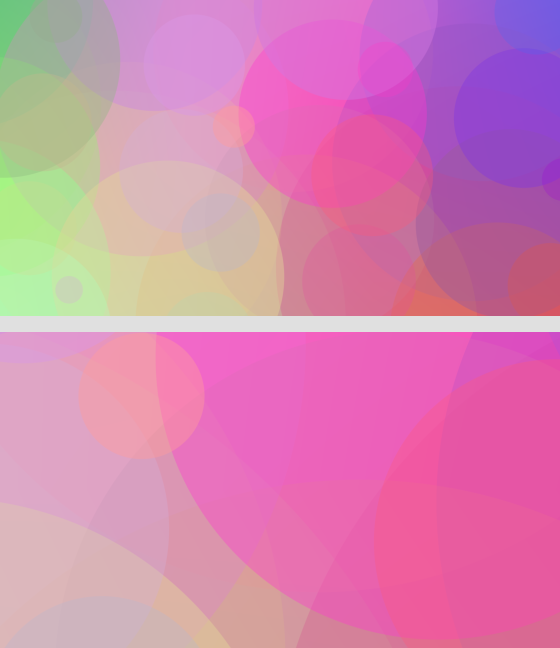
Top, the full canvas; bottom, a detail of the centre.
This background is drawn by a Shadertoy shader. Its source:

```glsl
// Overlapping translucent discs, from wide washes down to small dots.
// A coarse colour field tints each disc at its centre; an even, hashed
// scatter places the discs and layered sines shift their hues.

const int   DISC_COUNT    = 38;
const float RADIUS_LARGE  = 0.62;   // in canvas heights
const float RADIUS_SMALL  = 0.045;
const float SIZE_FALLOFF  = 0.75;
const float RADIUS_JITTER = 0.25;
const float ALPHA_MIN     = 0.24;
const float ALPHA_MAX     = 0.50;
const float HUE_JITTER    = 0.13;
const float INK_CONTRAST  = 1.25;
const float MARGIN        = 0.10;   // scatter beyond the canvas border
const vec3  MID_TONE      = vec3(0.77, 0.54, 0.69);
const vec2  SCATTER_STEP  = vec2(0.7549, 0.5698);
const float TAU           = 6.28319;

// Colour field, bottom row first, left to right
const int COLS = 4;
const int ROWS = 3;
const vec3 FIELD[12] = vec3[12](
    vec3(0.79, 0.90, 0.66), vec3(0.72, 0.74, 0.78),
    vec3(0.81, 0.50, 0.48), vec3(0.77, 0.36, 0.46),
    vec3(0.72, 0.89, 0.42), vec3(0.91, 0.62, 0.77),
    vec3(0.91, 0.31, 0.68), vec3(0.57, 0.24, 0.77),
    vec3(0.42, 0.71, 0.52), vec3(0.84, 0.62, 0.81),
    vec3(0.94, 0.38, 0.79), vec3(0.43, 0.34, 0.90));

float hash(float n)
{
    n = fract(n * 0.1031);
    n *= n + 33.33;
    return fract(n * (n + n));
}

// Bilinear lookup of the colour field, uv in 0..1
vec3 fieldColour(vec2 uv)
{
    vec2 g = clamp(uv, 0.0, 1.0) * vec2(COLS - 1, ROWS - 1);
    ivec2 c = min(ivec2(g), ivec2(COLS - 2, ROWS - 2));
    vec2 f = g - vec2(c);
    int k = c.y * COLS + c.x;
    vec3 lower = mix(FIELD[k], FIELD[k + 1], f.x);
    vec3 upper = mix(FIELD[k + COLS], FIELD[k + COLS + 1], f.x);
    return mix(lower, upper, f.y);
}

// Field colour with more contrast and a shifted hue
vec3 inkColour(vec2 uv, float seed)
{
    vec3 ink = MID_TONE + INK_CONTRAST * (fieldColour(uv) - MID_TONE);
    vec3 phase = TAU * seed + vec3(0.0, TAU / 3.0, TAU * 2.0 / 3.0);
    ink += HUE_JITTER * (sin(phase) + 0.4 * sin(2.0 * phase + 1.0));
    return clamp(ink, 0.0, 1.0);
}

void mainImage(out vec4 fragColor, in vec2 fragCoord)
{
    float pixel = 1.0 / iResolution.y;
    vec2 aspect = vec2(iResolution.x * pixel, 1.0);
    vec2 p = fragCoord * pixel;
    vec3 colour = fieldColour(p / aspect);

    // Wide discs first, small ones on top
    for (int i = 0; i < DISC_COUNT; i++)
    {
        float n = float(i) + 1.0;
        float t = float(i) / float(DISC_COUNT - 1);
        vec2 uv = fract(0.5 + n * SCATTER_STEP);
        uv = mix(vec2(-MARGIN), vec2(1.0 + MARGIN), uv);

        float radius = mix(RADIUS_LARGE, RADIUS_SMALL, pow(t, SIZE_FALLOFF));
        radius *= 1.0 + RADIUS_JITTER * (2.0 * hash(n + 17.0) - 1.0);
        float alpha = mix(ALPHA_MIN, ALPHA_MAX, hash(n + 71.0));

        float edge = length(p - uv * aspect) - radius;
        float cover = 1.0 - smoothstep(-0.75 * pixel, 0.75 * pixel, edge);
        colour = mix(colour, inkColour(uv, hash(n + 131.0)), alpha * cover);
    }
    fragColor = vec4(colour, 1.0);
}
```
